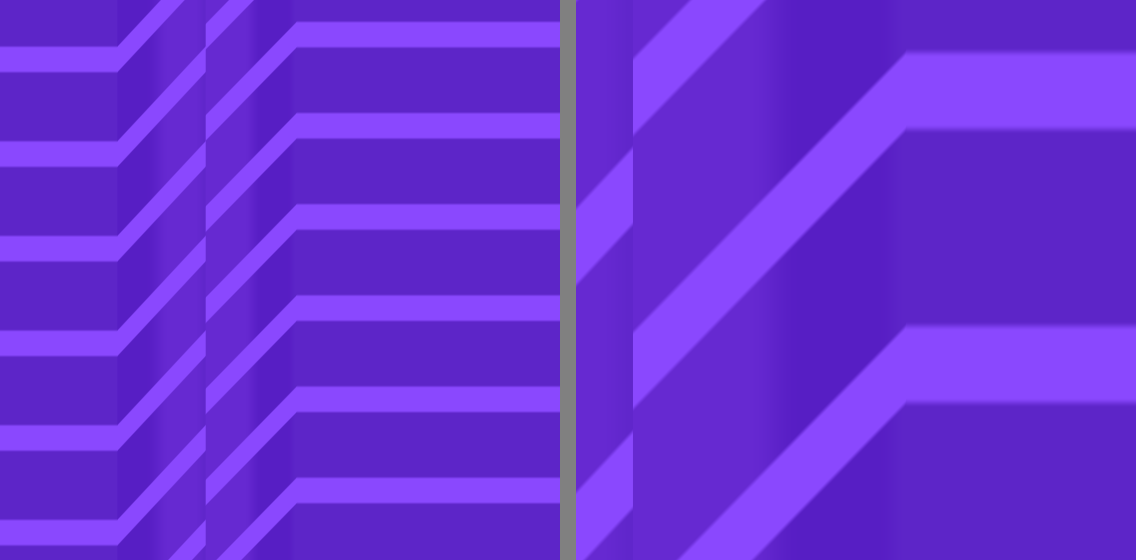
Left, the full canvas; right, a detail of the centre.
Reproduce this pattern procedurally as a WebGL 2 fragment shader.

```glsl
#version 300 es
precision highp float;
// Violet stripes running level, bending into a slope, and breaking at a vertical seam.

uniform vec2 u_resolution;
out vec4 fragColor;

// Layout, as fractions of the canvas
const float SEAM_X = 0.3672;
const float LEFT_FOLD_X = 0.2096;
const float RIGHT_FOLD_X = 0.5299;
const float LEFT_PERIOD = 0.1690;
const float RIGHT_PERIOD = 0.1628;
const float LEFT_OFFSET = 0.1061;   // centre of the first level stripe, from the top
const float RIGHT_OFFSET = 0.0618;
const float LEFT_SLOPE = 1.073;
const float RIGHT_SLOPE = 1.024;
const float HALF_WIDTH = 0.0228;
const float LEVEL_SOFTNESS = 0.0030;
const float SLOPE_SOFTNESS = 0.0022;

// Colours
const vec3 GROUND = vec3(0.365, 0.145, 0.785);
const vec3 GROUND_SHADE = vec3(0.343, 0.117, 0.770);
const vec3 GROUND_LIGHT = vec3(0.400, 0.160, 0.820);
const vec3 STRIPE = vec3(0.540, 0.283, 0.995);

// Coverage of repeated stripes at a height measured from the stripe centre
float stripes(float height, float period, float softness) {
    float distanceToCentre = abs(fract(height / period + 0.5) - 0.5) * period;
    return 1.0 - smoothstep(HALF_WIDTH - softness, HALF_WIDTH + softness, distanceToCentre);
}

// One panel; run is the signed distance past the fold into its sloping part
vec3 panel(float run, float height, float period, float slope, vec3 ground, float pixel) {
    float sloping = smoothstep(-0.5 * pixel, 0.5 * pixel, run);
    float softness = max(mix(LEVEL_SOFTNESS, SLOPE_SOFTNESS, sloping), 0.75 * pixel);
    float bend = slope * max(run, 0.0);
    return mix(ground, STRIPE, stripes(height + bend, period, softness));
}

// Left ground: dark past the fold, a lighter band, then a faint dip at the seam
vec3 leftGround(float x, float pixel) {
    float sloping = smoothstep(-0.5 * pixel, 0.5 * pixel, x - LEFT_FOLD_X);
    vec3 color = mix(GROUND, GROUND_SHADE, sloping);
    color = mix(color, GROUND_LIGHT, smoothstep(0.262, 0.302, x));
    return mix(color, GROUND, 0.7 * smoothstep(0.348, SEAM_X, x));
}

// Right ground: light at the seam, dark before the fold, then level
vec3 rightGround(float x) {
    vec3 color = mix(GROUND_LIGHT, GROUND_SHADE, smoothstep(0.436, 0.466, x));
    return mix(color, GROUND, smoothstep(0.514, RIGHT_FOLD_X, x));
}

void main() {
    vec2 uv = gl_FragCoord.xy / u_resolution;
    float pixel = 1.0 / min(u_resolution.x, u_resolution.y);
    float x = uv.x;
    float down = 1.0 - uv.y;

    vec3 left = panel(x - LEFT_FOLD_X, down - LEFT_OFFSET, LEFT_PERIOD,
                      LEFT_SLOPE, leftGround(x, pixel), pixel);
    // The right panel slopes the other side of its fold, so its bend is reversed
    vec3 right = panel(RIGHT_FOLD_X - x, down - RIGHT_OFFSET, RIGHT_PERIOD,
                       -RIGHT_SLOPE, rightGround(x), pixel);

    // Join the panels at the seam
    float seam = smoothstep(-0.5 * pixel, 0.5 * pixel, x - SEAM_X);
    fragColor = vec4(mix(left, right, seam), 1.0);
}
```
